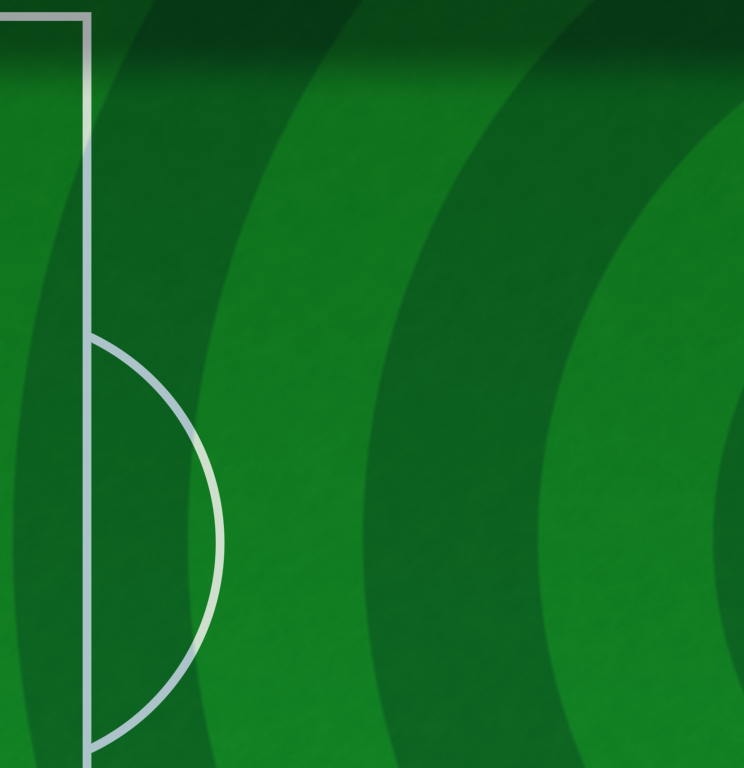
This background is drawn by a WebGL 2 fragment shader. Its source:

```glsl
#version 300 es
precision highp float;

#define RING_CENTER vec2(1.444, 0.297)
#define RING_START 0.5156
#define RING_WIDTH 0.2279
#define RING_SOFTNESS 0.0035
#define BOX_CORNER vec2(0.1133, 0.9785)
#define ARC_CENTER vec2(-0.0104, 0.293)
#define ARC_RADIUS 0.297
#define LINE_HALF_WIDTH 0.0057
#define SHADE_TINT vec3(0.60, 0.63, 0.77)
#define GRAIN_AMOUNT 0.055

uniform vec2 u_resolution;
out vec4 outColor;

vec2 hash2(vec2 p) {
    vec3 q = fract(p.xyx * vec3(0.1031, 0.1030, 0.0973));
    q += dot(q, q.yzx + 33.33);
    return fract((q.xx + q.yz) * q.zy);
}

// Distance to the nearest jittered cell point
float cellNoise(vec2 p) {
    vec2 cell = floor(p), local = fract(p);
    float nearest = 2.0;
    for (int y = -1; y <= 1; y++) {
        for (int x = -1; x <= 1; x++) {
            vec2 offset = vec2(x, y);
            nearest = min(nearest, length(offset + hash2(cell + offset) - local));
        }
    }
    return nearest;
}

// Slanted blades, layered from broad patches to fine fibres
float grassGrain(vec2 p) {
    vec2 slanted = mat2(0.8, -0.6, 0.6, 0.8) * p + 7.0;
    float grain = 0.0, weight = 0.5, scale = 24.0;
    for (int i = 0; i < 4; i++) {
        grain += weight * (cellNoise(slanted * scale * vec2(0.7, 1.2)) - 0.5);
        scale *= 2.1;
        weight *= 0.8;
    }
    return grain;
}

// 1 on light mown rings, 0 on dark ones
float lightRing(vec2 p) {
    float phase = (length(p - RING_CENTER) - RING_START) / RING_WIDTH;
    float edge = (0.25 - abs(fract(phase * 0.5 + 0.25) - 0.5)) * 2.0 * RING_WIDTH;
    float soft = max(RING_SOFTNESS, 0.8 / u_resolution.y);
    return smoothstep(-soft, soft, edge);
}

// Signed distance to the painted box and its arc
float markingDistance(vec2 p) {
    vec2 corner = p - BOX_CORNER;
    float box = abs(max(corner.x, corner.y)) - LINE_HALF_WIDTH;
    float arc = abs(length(p - ARC_CENTER) - ARC_RADIUS) - LINE_HALF_WIDTH;
    return min(box, max(arc, -corner.x));
}

void main() {
    vec2 p = gl_FragCoord.xy / u_resolution.y;
    float pixel = 1.0 / u_resolution.y;

    // Mown turf, a little brighter toward the bottom
    float ring = lightRing(p);
    vec3 darkGrass = mix(vec3(0.055, 0.400, 0.135), vec3(0.040, 0.350, 0.105), p.y);
    vec3 lightGrass = mix(vec3(0.070, 0.510, 0.140), vec3(0.060, 0.440, 0.110), p.y);
    vec3 color = mix(darkGrass, lightGrass, ring);
    float grain = grassGrain(p);
    color *= 1.0 + GRAIN_AMOUNT * grain;
    color.r += 0.015 * grain;

    // Soft shade along the top
    float shade = smoothstep(0.862, 0.955, p.y);
    color *= mix(vec3(1.0), SHADE_TINT, shade);

    // Chalk lines, warmer over light rings
    vec3 chalk = mix(vec3(0.70, 0.78, 0.82), vec3(0.84, 0.89, 0.83), ring);
    chalk = mix(chalk, vec3(0.64, 0.65, 0.66), shade);
    float paint = 1.0 - smoothstep(-0.8 * pixel, 0.8 * pixel, markingDistance(p));
    color = mix(color, chalk, paint * 0.96);

    outColor = vec4(color, 1.0);
}
```
